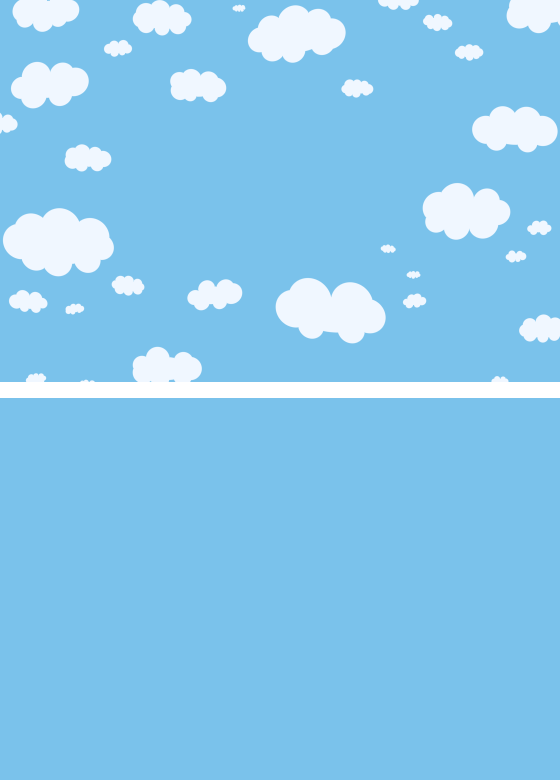
Top, the full canvas; bottom, a detail of the centre.
A WebGL 2 fragment shader for this pattern:

```glsl
#version 300 es
precision highp float;

// Flat white clouds of many sizes scattered over a plain blue sky.
// Clouds are dropped from largest to smallest wherever they fit, leaving the
// middle open; each one is a union of round puffs set on a flat ring.

uniform vec2 u_resolution;
out vec4 fragColor;

const int CLOUDS = 32;
const float TAU = 6.2831853;

vec2 hash2(float a, float b) {
    vec3 p = fract(vec3(a, b, a) * vec3(0.1031, 0.1030, 0.0973));
    p += dot(p, p.yzx + 33.33);
    return fract((p.xx + p.yz) * p.zy);
}

// Signed distance to a cloud of half width 1 centred on the origin.
float cloudDistance(vec2 p, float seed) {
    vec2 style = hash2(seed, 71.0);
    p.y -= p.x * (style.x - 0.5) * 0.2;

    // Solid core, so that no holes open between the puffs
    float d = (length(p / vec2(0.66, 0.33)) - 1.0) * 0.33;

    float puffs = 6.0 + floor(style.y * 3.0);
    float baseRadius = 0.52 - 0.03 * puffs;
    for (float i = 0.0; i < puffs; i++) {
        vec2 vary = hash2(seed + 3.0, i + 11.0);
        float angle = TAU * (i + (vary.x - 0.5) * 0.35) / puffs;
        vec2 center = vec2(0.7, 0.29) * vec2(cos(angle), sin(angle));
        float radius = baseRadius * (0.8 + 0.35 * vary.y + 0.12 * sin(angle));
        d = min(d, length(p - center) - radius);
    }
    return d;
}

void main() {
    vec2 p = gl_FragCoord.xy / u_resolution.y;
    vec2 extent = vec2(u_resolution.x / u_resolution.y, 1.0);
    float pixel = 1.0 / u_resolution.y;

    // Centre and half width of each placed item; the first is the open middle
    vec3 placed[CLOUDS + 1];
    placed[0] = vec3(extent * vec2(0.5, 0.52), 0.3);
    int count = 1;
    float d = 1.0;

    for (int n = 0; n < 240 && count <= CLOUDS; n++) {
        float rank = float(count - 1);
        float size = 0.15 * exp(-0.07 * rank);
        float gap = 0.05 * (1.0 - float(n) / 240.0);

        // The two largest stay whole, the others may cross the border
        float inset = rank < 2.0 ? size : -0.015;
        vec2 center = mix(vec2(inset), extent - inset, hash2(float(n) + 5.0, 27.0));

        bool fits = true;
        for (int j = 0; j < count && fits; j++) {
            vec2 offset = (center - placed[j].xy) * vec2(1.0, 1.5);
            fits = length(offset) > placed[j].z + size + gap;
        }
        if (!fits) continue;

        placed[count++] = vec3(center, size);
        vec2 local = (p - center) / size;
        if (length(local) < 1.4) {
            d = min(d, cloudDistance(local, float(n) + 1.0) * size);
        }
    }

    vec3 sky = vec3(0.48, 0.76, 0.92);
    vec3 cloudWhite = vec3(0.94, 0.97, 1.0);
    float cover = 1.0 - smoothstep(-0.7 * pixel, 0.7 * pixel, d);
    fragColor = vec4(mix(sky, cloudWhite, cover), 1.0);
}
```
